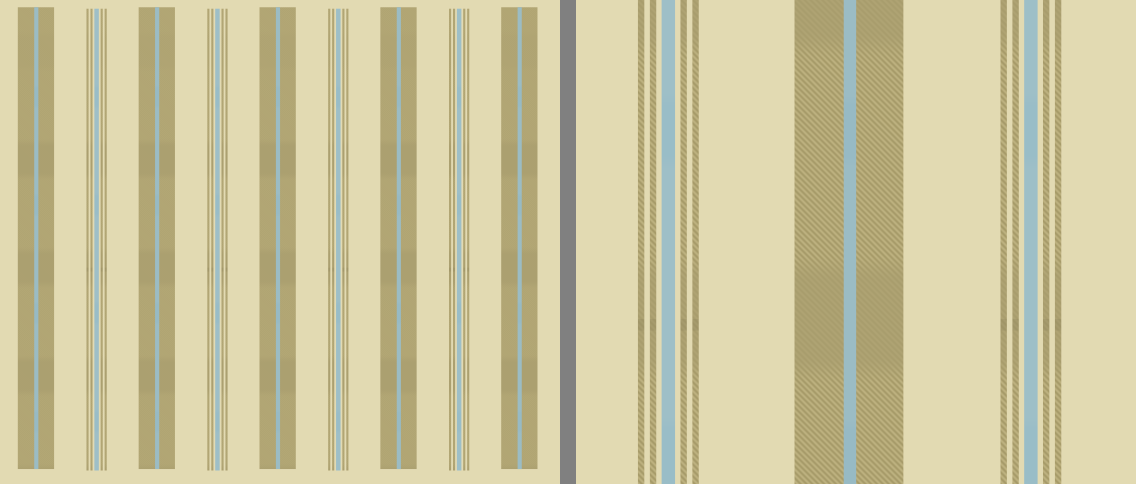
Left: the whole. Right: its middle third, enlarged.
Reproduce this pattern procedurally as a Shadertoy shader.

```glsl
// Cream ticking cloth with broad tan bands and slim pinstripe groups, each with a blue centre line.

const vec3 CREAM = vec3(0.886, 0.853, 0.700);
const vec3 TAN   = vec3(0.696, 0.650, 0.455);
const vec3 BLUE  = vec3(0.618, 0.748, 0.782);

const float PERIOD      = 0.2158;  // horizontal repeat, in canvas widths
const float BAND_CENTRE = 0.0642;
const float SHADE_STEP  = 0.2235;  // vertical repeat of the tonal zones

// Antialiased coverage of a strip around d = 0.
float strip(float d, float halfWidth, float px) {
    return clamp((halfWidth - abs(d)) / px + 0.5, 0.0, 1.0);
}

// Antialiased coverage of the interval from lo to hi.
float span(float y, float lo, float hi, float px) {
    return strip(y - 0.5 * (lo + hi), 0.5 * (hi - lo), px);
}

// Signed offset to the nearest centre of a periodic row.
float repeatOffset(float x, float centre, float period) {
    return (fract((x - centre) / period + 0.5) - 0.5) * period;
}

// Soft tonal zone that recurs along the length of the cloth.
float zone(float y, float centre, float halfHeight) {
    float d = abs(repeatOffset(y, centre, SHADE_STEP));
    return 1.0 - smoothstep(0.7 * halfHeight, 1.2 * halfHeight, d);
}

// Fine diagonal twill, faded out where the pixels cannot resolve it.
float twill(vec2 p, float pitch, float px) {
    float visible = smoothstep(1.6, 3.5, pitch / px);
    return visible * sin(6.28318 * (p.x + p.y) / pitch);
}

// Tan thread colour with its weave and tonal zones.
vec3 tanThread(vec2 uv, vec2 p, float px) {
    float dark = zone(uv.y, 0.447, 0.037) * (1.0 - 0.7 * smoothstep(0.75, 0.85, uv.y));
    float weave = twill(p, 0.0035, px) * (1.0 - 0.7 * dark);
    return TAN * (1.0 - 0.035 * dark) + 0.045 * weave;
}

// Blue thread colour, a little deeper in some places.
vec3 blueThread(float y) {
    return BLUE - vec3(0.018, 0.008, 0.0) * zone(y, 0.800, 0.022);
}

void mainImage(out vec4 fragColor, in vec2 fragCoord) {
    vec2 px = 1.0 / iResolution.xy;
    vec2 uv = fragCoord * px;
    vec2 p = fragCoord * px.x;

    vec3 tanColor = tanThread(uv, p, px.x);
    vec3 blueColor = blueThread(uv.y);
    vec3 color = CREAM;

    // Broad bands
    float bandX = repeatOffset(uv.x, BAND_CENTRE, PERIOD);
    float bandLength = span(uv.y, 0.0309, 0.9850, px.y);
    color = mix(color, tanColor, strip(bandX, 0.0324, px.x) * bandLength);
    color = mix(color, blueColor * 0.985, strip(bandX - 0.0006, 0.0037, px.x) * bandLength);

    // Pinstripe groups, midway between the bands
    float groupX = repeatOffset(uv.x, BAND_CENTRE + 0.5 * PERIOD + 0.0004, PERIOD);
    float groupLength = span(uv.y, 0.0279, 0.9820, px.y);
    float knot = strip(uv.y - 0.443, 0.004, px.y);
    for (int i = 0; i < 2; i++) {
        float offset = 0.0091 + 0.0071 * float(i);
        float line = strip(abs(groupX) - offset, 0.0019, px.x);
        color = mix(color, tanColor * (1.0 - 0.05 * knot), line * groupLength);
    }
    color = mix(color, blueColor, strip(groupX, 0.0040, px.x) * groupLength);

    fragColor = vec4(color, 1.0);
}
```
